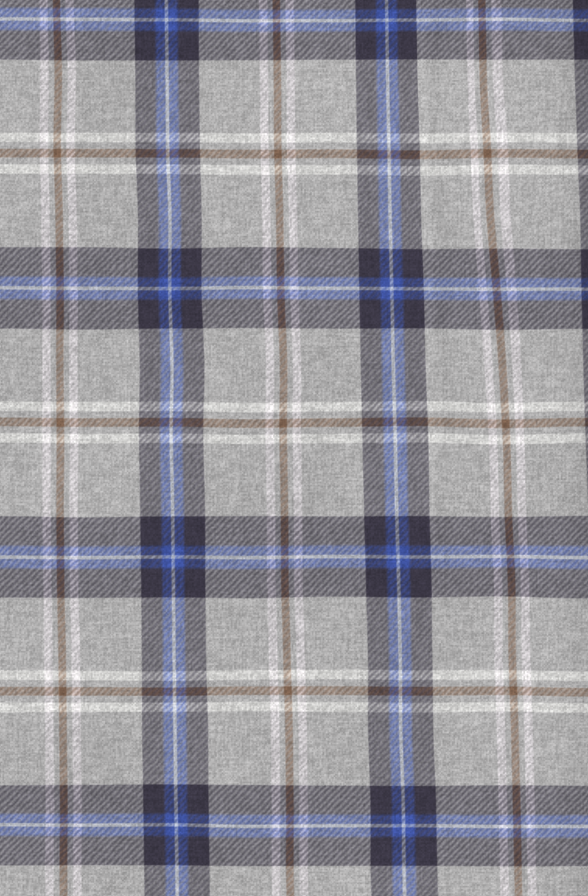
This texture is drawn by a WebGL 2 fragment shader. Its source:

```glsl
#version 300 es
precision highp float;
// Brushed cotton plaid: navy bands with a blue core alternate with white-brown-white pinstripes.
// Each direction yields a yarn colour; a fine twill blends the two, then slubs, grain
// and soft creases wear the cloth. Lengths are in threads, 768 to the canvas height.
uniform vec2 u_resolution;
out vec4 fragColor;

float hash(vec2 p) {
    vec3 q = fract(vec3(p.xyx) * 0.1031);
    q += dot(q, q.yzx + 33.33);
    return fract((q.x + q.y) * q.z);
}

float noise(vec2 p) {
    vec2 i = floor(p), f = fract(p);
    f = f * f * (3.0 - 2.0 * f);
    return mix(mix(hash(i), hash(i + vec2(1, 0)), f.x),
               mix(hash(i + vec2(0, 1)), hash(i + vec2(1, 1)), f.x), f.y);
}

// Soft-edged stripe of the given half width around d = 0.
float stripe(float d, float halfWidth, float soft) {
    return 1.0 - smoothstep(halfWidth - soft, halfWidth + soft, abs(d));
}

// Yarn colour; phase is counted in repeats from the centre of a navy band.
vec3 yarn(float phase, float period, float navyHalf, float whiteGap, float fineHalf,
          vec3 white, float soft) {
    float d = abs(fract(phase + 0.5) - 0.5) * period;
    float fromBrown = 0.5 * period - d;
    vec3 c = vec3(0.685, 0.682, 0.682);
    c = mix(c, vec3(0.235, 0.22, 0.275), stripe(d, navyHalf, soft));
    c = mix(c, vec3(0.25, 0.33, 0.64), stripe(d, 9.5, soft * 1.8));
    c = mix(c, vec3(0.80, 0.82, 0.84), 0.85 * stripe(d, 1.5, soft));
    c = mix(c, white, stripe(fromBrown - whiteGap, fineHalf, soft));
    return mix(c, vec3(0.47, 0.35, 0.27), 0.9 * stripe(fromBrown, fineHalf - 0.4, soft));
}

void main() {
    float pixel = 768.0 / u_resolution.y;
    vec2 p = gl_FragCoord.xy * pixel;
    p.y = 768.0 - p.y;
    float down = p.y / 768.0;
    float soft = 0.5 + 0.5 * pixel;

    // The cloth leans to the right, wavers slightly and is pinched near the upper right.
    vec2 cloth = p + 2.0 * vec2(noise(p * 0.016), noise(p * 0.014 + 40.0)) - 1.0;
    float pinch = exp(-pow((p.x - 415.0) / 38.0, 2.0)) * (1.0 - smoothstep(0.1, 0.55, down));
    cloth.x += 12.0 * pinch;
    float across = (cloth.x - 143.0 - 9.0 * down) / (188.0 + 7.0 * down);
    float along = (cloth.y - 17.0) / 230.2;

    vec3 warp = yarn(across, 190.0, 27.5, 11.5, 3.6, vec3(0.89, 0.865, 0.885), soft);
    vec3 weft = yarn(along, 230.2, 34.5, 13.7, 4.1, vec3(0.95, 0.95, 0.935), soft);

    // Twill lets warp and weft surface in diagonal ribs.
    float ribs = sin((p.x + p.y) * 1.1 + 1.5 * noise(p * 0.15));
    float detail = 1.0 - smoothstep(1.6, 3.5, pixel);
    vec3 color = mix(weft, warp, 0.5 + 0.13 * detail * ribs);

    // Uneven threads, fine heather and broad fading.
    float slub = noise(p * vec2(0.11, 0.65)) + noise(p * vec2(0.65, 0.11) + 70.0) - 1.0;
    float heather = noise(p * 0.75 + 13.0) - 0.5;
    float fading = noise(p * 0.012 + 5.0) - 0.5;
    color *= 1.0 + 0.10 * slub + 0.16 * heather + 0.05 * fading + 0.02 * detail * ribs;

    // Soft creases beside the pinched column.
    float creaseLine = 366.0 + 14.0 * down + 5.0 * noise(vec2(p.y * 0.02, 3.0));
    float crease = (p.x - creaseLine) / 9.0;
    color *= 1.0 - 0.07 * crease * exp(-crease * crease) * (1.0 - smoothstep(0.5, 0.8, down));
    color *= 1.0 - 0.05 * smoothstep(470.0, 504.0, p.x);

    fragColor = vec4(clamp(color, 0.0, 1.0), 1.0);
}
```
